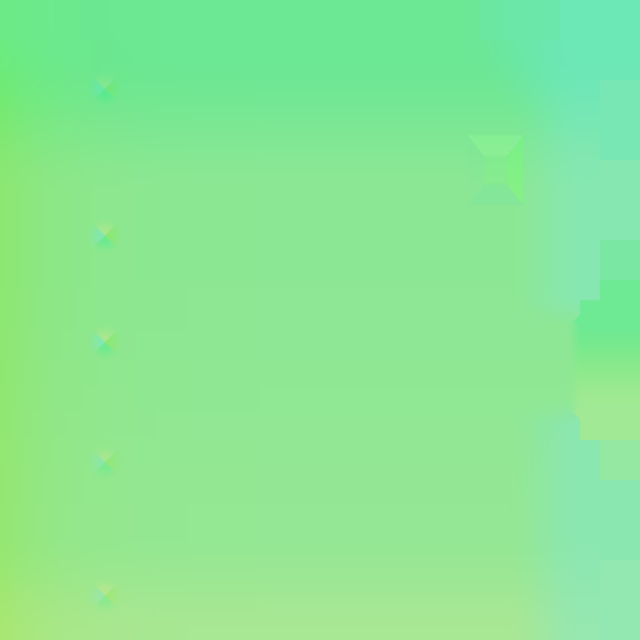
Write a WebGL 1 fragment shader that draws this background.

```glsl
precision highp float;
// Soft green relief map: sloped borders, a column of pits, a framed square and a stepped pocket at the right.

uniform vec2 u_resolution;

// Red carries the vertical slope, blue the horizontal slope.
const vec3 FLAT_GREEN = vec3(0.55, 0.905, 0.58);
const float TOP_SLOPE = -0.125;
const float LOW_SLOPE = 0.03;
const float BOTTOM_SLOPE = 0.08;
const float LEFT_SLOPE = -0.14;
const float RIGHT_SLOPE = 0.11;

const float CELL = 0.125;         // size of the coarse border cells
const float TOP_BAND = 0.0625;    // depth of the stepped top border
const float OUTER_COLUMN = 0.9375;
const float INNER_COLUMN = 0.90625;

const float PIT_X = 0.164;
const float PIT_RADIUS = 0.026;
const float PIT_DEPTH = 0.13;
const vec2 SQUARE_CENTER = vec2(0.774, 0.266);
const vec2 SQUARE_HALF = vec2(0.044, 0.055);

float pixel;

// Antialiased step and interval
float edge(float at, float x) {
  return smoothstep(at - pixel, at + pixel, x);
}

float span(float from, float to, float x) {
  return edge(from, x) * (1.0 - edge(to, x));
}

// Smooth slopes along the four borders
vec3 borderSlopes(vec2 p) {
  float top = 1.0 - smoothstep(0.09, 0.31, p.y);
  float low = smoothstep(0.4, 0.85, p.y);
  float bottom = smoothstep(0.83, 1.0, p.y);
  float left = exp(-p.x / 0.09) * mix(0.5, 1.0, smoothstep(0.04, 0.18, p.y));
  float right = smoothstep(mix(0.7, 0.79, smoothstep(0.05, 0.2, p.y)), 0.91, p.x);
  float opening = smoothstep(0.46, 0.52, p.y) * (1.0 - smoothstep(0.62, 0.67, p.y));
  right *= 1.0 - opening * (1.0 - edge(INNER_COLUMN, p.x));
  float corner = (1.0 - smoothstep(0.1, 0.3, p.y)) * right;
  vec3 c = FLAT_GREEN;
  c.r += TOP_SLOPE * top + LOW_SLOPE * low * (1.0 - 0.5 * right);
  c.r += BOTTOM_SLOPE * bottom * (1.0 - 0.45 * right) - 0.02 * right * (1.0 - corner);
  c.g += 0.015 * top * (1.0 - smoothstep(0.0, 0.2, p.x));
  c.b += LEFT_SLOPE * left + RIGHT_SLOPE * right + 0.025 * corner;
  return c;
}

// Four facets of a pyramid: weights for top, bottom, left, right
vec4 facets(vec2 d) {
  float a = smoothstep(-pixel, pixel, d.x + d.y);
  float b = smoothstep(-pixel, pixel, d.x - d.y);
  return vec4((1.0 - a) * b, a * (1.0 - b), (1.0 - a) * (1.0 - b), a * b);
}

// Pit row heights, with a gap that widens downward
float pitHeight(float i) {
  float k = i - 1.0;
  return 0.368 + k / 6.0 + k * (k - 1.0) / 96.0 - (1.0 - step(0.5, i)) / 12.0;
}

vec3 pitSlopes(vec2 p) {
  vec3 sum = vec3(0.0);
  for (int i = 0; i < 5; i++) {
    vec2 d = p - vec2(PIT_X, pitHeight(float(i)));
    vec4 f = facets(d);
    float fade = 1.0 - smoothstep(0.2, 1.15, length(d) / PIT_RADIUS);
    float strength = (i == 1 || i == 2) ? 1.0 : 0.72;
    vec3 slope = vec3(0.8 * f.x - f.y - 0.3 * f.z, 0.1 * f.y, f.z - 0.8 * f.w);
    sum += PIT_DEPTH * strength * fade * slope;
  }
  return sum;
}

// Bevelled square with a flat middle
vec3 squareSlopes(vec2 p) {
  vec2 d = (p - SQUARE_CENTER) / SQUARE_HALF;
  vec4 f = facets(d);
  float reach = max(abs(d.x), abs(d.y));
  float inside = 1.0 - smoothstep(0.94, 1.04, reach);
  float rim = smoothstep(0.3, 0.5, reach);
  vec3 bevel = f.x * vec3(0.025, 0.03, 0.0) + f.y * vec3(-0.035, -0.005, 0.015)
    + f.z * vec3(-0.01, 0.0, 0.005) + f.w * vec3(-0.03, 0.035, -0.06);
  return inside * mix(vec3(-0.015, 0.015, -0.02), bevel, rim);
}

// Pocket in the right border, with stepped shoulders and cut corners
vec3 addPocket(vec3 c, vec2 p) {
  vec3 tone = vec3(mix(0.43, 0.63, smoothstep(0.5, 0.64, p.y)), 0.915, 0.58);
  tone.b -= 0.03 * smoothstep(0.5, 0.56, p.y) * (1.0 - smoothstep(0.58, 0.64, p.y));
  float outer = edge(OUTER_COLUMN, p.x);
  float inner = edge(INNER_COLUMN, p.x);
  float cut = edge(0.0, p.x - 0.896 - abs(abs(p.y - 0.573) - 0.0715));
  float core = span(0.5, 0.645, p.y) * smoothstep(0.885, 0.91, p.x);
  float body = max(inner * span(0.469, 0.6875, p.y), outer * span(0.4375, 0.6875, p.y));
  float shoulder = outer * span(0.375, 0.75, p.y) * 0.5;
  return mix(c, tone, max(max(body, core), max(shoulder, cut * span(0.49, 0.655, p.y))));
}

void main() {
  pixel = 1.0 / min(u_resolution.x, u_resolution.y);
  vec2 p = gl_FragCoord.xy / u_resolution;
  p.y = 1.0 - p.y;

  // Coarse cells along the top and right borders
  vec2 cell = (floor(p / CELL) + 0.5) * CELL;
  vec3 color = borderSlopes(p);
  vec3 topCells = borderSlopes(vec2(cell.x, p.y));
  vec3 sideCells = borderSlopes(vec2(p.x, cell.y));
  color = mix(color, topCells, 0.6 * (1.0 - edge(TOP_BAND, p.y)));
  color = mix(color, sideCells, edge(OUTER_COLUMN, p.x) * edge(CELL, p.y));

  color = addPocket(color, p);
  color += pitSlopes(p) + squareSlopes(p);
  gl_FragColor = vec4(color, 1.0);
}
```
